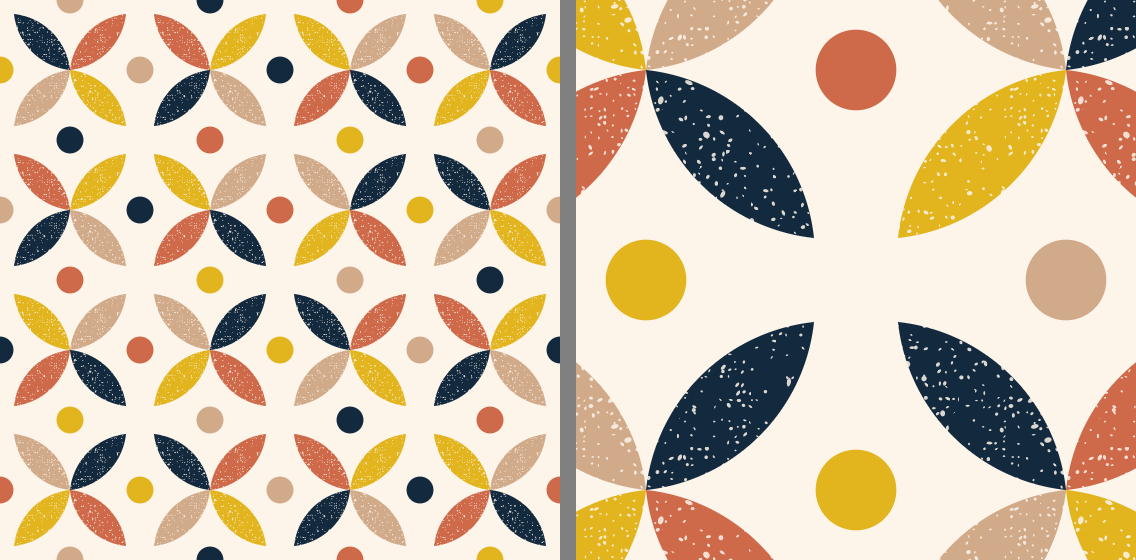
Left, the full canvas; right, a detail of the centre.
Reproduce this pattern procedurally as a Shadertoy shader.

```glsl
// Four-petal flowers on a 4 x 4 grid with dots between them, colours cycling diagonally, petals flecked with grain.
#define REPEATS 4.0          // multiple of the four palette colours
#define PETAL_SPAN 0.4       // reach of a petal along each axis, in cells
#define PETAL_HALF_WIDTH 0.1
#define DOT_RADIUS 0.096
#define FINE_GRID 58.0       // fleck slots across a cell
#define COARSE_GRID 27.0
#define FLECK_OPACITY 0.85
#define CREAM vec3(0.992, 0.957, 0.918)
#define NAVY vec3(0.075, 0.165, 0.243)
#define RUST vec3(0.808, 0.412, 0.286)
#define GOLD vec3(0.886, 0.706, 0.118)
#define TAN vec3(0.820, 0.667, 0.541)

vec3 hash3(vec2 p) {
    vec3 q = fract(vec3(p.xyx) * vec3(0.1031, 0.1030, 0.0973));
    q += dot(q, q.yxz + 33.33);
    return fract((q.xxy + q.yzz) * q.zyx);
}

float valueNoise(vec2 p) {
    vec2 i = floor(p), f = fract(p);
    f = f * f * (3.0 - 2.0 * f);
    float low = mix(hash3(i).x, hash3(i + vec2(1, 0)).x, f.x);
    float high = mix(hash3(i + vec2(0, 1)).x, hash3(i + vec2(1, 1)).x, f.x);
    return mix(low, high, f.y);
}

vec3 palette(float index) {
    vec3 colours[4] = vec3[4](NAVY, RUST, GOLD, TAN);
    return colours[int(mod(index + 0.5, 4.0))];
}

float coverage(float dist, float pixel) {
    return clamp(0.5 - dist / pixel, 0.0, 1.0);
}

// Lens from the origin to (PETAL_SPAN, PETAL_SPAN), mirrored into all quadrants
float petalDistance(vec2 f) {
    vec2 q = abs(f);
    float halfLength = PETAL_SPAN * sqrt(0.5);
    float along = (q.x + q.y) * sqrt(0.5) - halfLength;
    float across = abs(q.x - q.y) * sqrt(0.5);
    float radius = (halfLength * halfLength + PETAL_HALF_WIDTH * PETAL_HALF_WIDTH)
                 / (2.0 * PETAL_HALF_WIDTH);
    return length(vec2(along, across + radius - PETAL_HALF_WIDTH)) - radius;
}

// One jittered, randomly stretched fleck per occupied slot
float flecks(vec2 uv, float grid, float density, vec2 radii, float pixel) {
    vec2 slot = floor(uv * grid);
    vec3 place = hash3(slot + grid);
    vec3 form = hash3(slot + grid * 3.0 + 7.0);
    vec2 d = uv - (slot + 0.25 + 0.5 * place.xy) / grid;
    float angle = form.x * 6.2832;
    d = mat2(cos(angle), sin(angle), -sin(angle), cos(angle)) * d;
    d *= vec2(1.0 - 0.3 * form.y, 1.0 + 0.5 * form.y);
    float radius = mix(radii.x, radii.y, form.z * form.z);
    float clump = 0.35 + 1.3 * valueNoise(uv * 11.0 + grid);
    return step(place.z, density * clump) * coverage(length(d) - radius, pixel);
}

void mainImage(out vec4 fragColor, in vec2 fragCoord) {
    // Cells counted from the top left
    vec2 p = fragCoord / iResolution.xy * REPEATS;
    p.y = REPEATS - p.y;
    float pixel = REPEATS / iResolution.y;
    vec2 cell = floor(p), corner = floor(p + 0.5);
    vec2 uv = p - cell, f = uv - 0.5;
    vec3 colour = CREAM;

    // Petals, numbered clockwise from the upper left
    float right = step(0.0, f.x);
    float quadrant = f.y < 0.0 ? right : 3.0 - right;
    vec3 petal = palette(cell.x + cell.y + quadrant);

    // Worn grain, the same within every flower
    float grain = max(flecks(uv, FINE_GRID, 0.32, vec2(0.0022, 0.0052), pixel),
                      flecks(uv, COARSE_GRID, 0.15, vec2(0.0045, 0.0085), pixel));
    petal = mix(petal, CREAM, grain * FLECK_OPACITY);
    colour = mix(colour, petal, coverage(petalDistance(f), pixel));

    // Dots midway between side neighbours, then between stacked neighbours
    float sideDot = length(p - vec2(corner.x, cell.y + 0.5)) - DOT_RADIUS;
    float stackDot = length(p - vec2(cell.x + 0.5, corner.y)) - DOT_RADIUS;
    colour = mix(colour, palette(corner.x + cell.y + 2.0), coverage(sideDot, pixel));
    colour = mix(colour, palette(cell.x + corner.y + 3.0), coverage(stackDot, pixel));

    fragColor = vec4(colour, 1.0);
}
```
